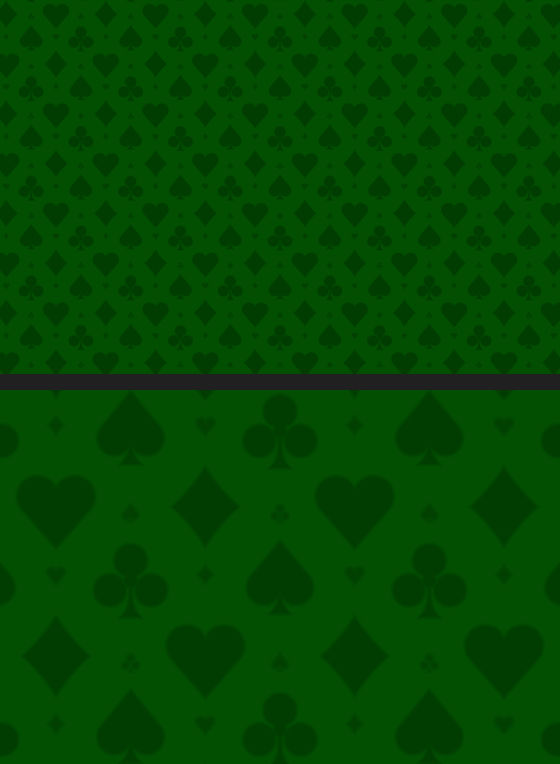
Top: the whole. Bottom: its middle third, enlarged.
Reproduce this pattern procedurally as a Shadertoy shader.

```glsl
// Dark green card-suit wallpaper: large suits in a staggered checkerboard with
// small suits in the gaps. Each suit is a distance function about two units
// tall, repeated on a square grid that alternates two suits by cell parity.

const float CELLS_ACROSS = 11.25;
const float LARGE = 0.25;
const float SMALL = 0.062;
const float SOFTNESS = 0.02;
const vec3 FELT = vec3(0.008, 0.310, 0.008);
const vec3 INK = vec3(0.002, 0.237, 0.002);

float disc(vec2 p, vec2 centre, float radius) {
    return length(p - centre) - radius;
}

// Rhombus with slightly hollow sides
float diamond(vec2 p, vec2 halfSize) {
    vec2 q = abs(p);
    vec2 middle = 0.5 * halfSize;
    vec2 normal = normalize(halfSize.yx);
    float reach = 5.0;
    float arc = length(vec2(reach, length(middle))) - length(q - middle - reach * normal);
    return max(arc, dot(q - middle, normal));
}

// Two lobes joined by tangents to a point at (0, -1)
float lobedDrop(vec2 p, vec2 lobe, float radius) {
    vec2 q = vec2(abs(p.x), p.y) - vec2(0.0, -1.0);
    vec2 axis = lobe - vec2(0.0, -1.0);
    float tangentLength = sqrt(dot(axis, axis) - radius * radius);
    float angle = atan(axis.y, axis.x) - atan(radius, tangentLength);
    vec2 along = vec2(cos(angle), sin(angle));
    vec2 normal = vec2(along.y, -along.x);
    float body = max(dot(q, normal), dot(q, along) - tangentLength);
    body = max(body, p.y - lobe.y - 0.3 * radius);
    return min(body, disc(q, axis, radius));
}

// Flared foot shared by the spade and the club
float stem(vec2 p) {
    float flare = clamp((-0.3 - p.y) / 0.7, 0.0, 1.0);
    float side = abs(p.x) - 0.06 - 0.26 * flare * flare * flare;
    return max(side, max(-1.0 - p.y, p.y + 0.1));
}

float heart(vec2 p) {
    return lobedDrop(p, vec2(0.50, 0.42), 0.56);
}

float spade(vec2 p) {
    float leaf = lobedDrop(vec2(p.x, -p.y), vec2(0.43, 0.28), 0.48);
    return min(leaf, stem(p));
}

float club(vec2 p) {
    vec2 q = vec2(abs(p.x), p.y);
    float leaves = min(disc(q, vec2(0.0, 0.54), 0.46), disc(q, vec2(0.55, -0.25), 0.45));
    return min(min(leaves, disc(q, vec2(0.0), 0.2)), stem(p));
}

// Suit pairs, each nudged to sit evenly in its row
float redSuit(vec2 p, bool odd) {
    return odd ? heart(p + vec2(0.0, 0.07)) : diamond(p - vec2(0.0, 0.07), vec2(0.92, 1.09));
}

float blackSuit(vec2 p, bool odd) {
    return odd ? club(p + vec2(0.0, 0.05)) : spade(p - vec2(0.0, 0.05));
}

// Coverage of one repeating layer of alternating suits
float suitLayer(vec2 grid, vec2 origin, float size, bool black, float parityShift, float blur) {
    vec2 g = grid - origin;
    vec2 id = floor(g + 0.5);
    vec2 p = (g - id) * vec2(1.0, -1.0) / size;
    bool odd = mod(id.x + id.y + parityShift, 2.0) > 0.5;
    float d = size * (black ? blackSuit(p, odd) : redSuit(p, odd));
    return 1.0 - smoothstep(-blur, blur, d);
}

void mainImage(out vec4 fragColor, in vec2 fragCoord) {
    // Grid units, measured from the top left corner
    float pixel = CELLS_ACROSS / iResolution.x;
    vec2 grid = vec2(fragCoord.x, iResolution.y - fragCoord.y) * pixel;
    float blur = max(SOFTNESS, 0.75 * pixel);

    // Large suits
    float large = suitLayer(grid, vec2(0.125, 0.304), LARGE, false, 0.0, blur);
    large = max(large, suitLayer(grid, vec2(0.625, 0.770), LARGE, true, 0.0, blur));

    // Small suits, printed a little fainter
    float small = suitLayer(grid, vec2(0.125, 0.745), SMALL, false, 0.0, blur);
    small = max(small, suitLayer(grid, vec2(0.625, 0.330), SMALL, true, 1.0, blur));

    vec3 colour = mix(FELT, INK, max(large, 0.8 * small));
    fragColor = vec4(colour, 1.0);
}
```
